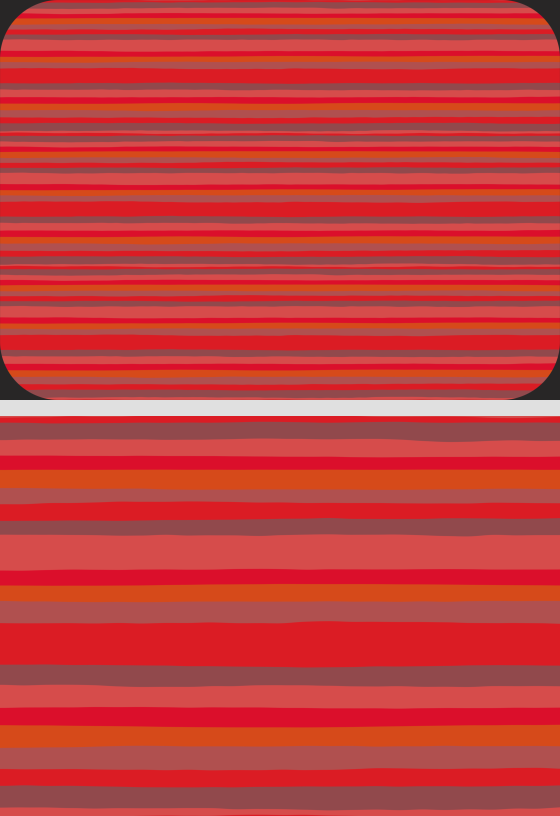
Top, the full canvas; bottom, a detail of the centre.
Give the GLSL for this pattern, as a WebGL 1 fragment shader.

```glsl
precision highp float;

uniform vec2 u_resolution;

const float REPEATS = 3.0;          // stripe groups down the canvas
const float GROUP = 182.7;          // height of one group in stripe units
const float CORNER_RADIUS = 0.147;  // in canvas heights
const float SWAY = 1.7;             // slow drift of the edges, stripe units
const float ROUGHNESS = 0.9;        // fine raggedness of the edges
const float SWAY_FREQ = 4.5;        // per canvas height
const float ROUGH_FREQ = 19.0;

const vec3 RED     = vec3(0.86, 0.11, 0.14);
const vec3 MAUVE   = vec3(0.57, 0.285, 0.30);
const vec3 PINK    = vec3(0.84, 0.30, 0.295);
const vec3 CRIMSON = vec3(0.86, 0.06, 0.17);
const vec3 ORANGE  = vec3(0.84, 0.29, 0.10);
const vec3 ROSE    = vec3(0.69, 0.315, 0.31);
const vec3 BORDER  = vec3(0.155, 0.15, 0.15);

float hash(vec2 p) {
  return fract(sin(dot(p, vec2(41.3, 289.1))) * 4375.85);
}

// One-dimensional value noise in -0.5..0.5, one track per seed
float noise(float x, float seed) {
  float i = floor(x);
  float f = fract(x);
  f = f * f * (3.0 - 2.0 * f);
  return mix(hash(vec2(i, seed)), hash(vec2(i + 1.0, seed)), f) - 0.5;
}

// Hand-cut wobble of one stripe edge
float wobble(float x, float seed, float rough) {
  float fine = noise(x * ROUGH_FREQ, seed + 31.0)
             + 0.5 * noise(x * ROUGH_FREQ * 2.7, seed + 67.0);
  return SWAY * noise(x * SWAY_FREQ + seed * 0.37, seed) + ROUGHNESS * rough * fine;
}

// Fills everything below a wobbly edge; p.y runs downwards in stripe units
void paint(inout vec3 color, vec3 fill, vec2 p, float edge, float seed, float rough, float pixel) {
  float d = p.y - edge - wobble(p.x, seed, rough);
  color = mix(color, fill, smoothstep(-0.7 * pixel, 0.7 * pixel, d));
}

// One run of the six colours, given the top edge of each
void paintRun(inout vec3 color, vec2 p, vec3 upper, vec3 lower, float seed, float pixel) {
  paint(color, RED,     p, upper.x, seed,       0.8, pixel);
  paint(color, MAUVE,   p, upper.y, seed + 1.0, 0.7, pixel);
  paint(color, PINK,    p, upper.z, seed + 2.0, 1.0, pixel);
  paint(color, CRIMSON, p, lower.x, seed + 3.0, 0.5, pixel);
  paint(color, ORANGE,  p, lower.y, seed + 4.0, 0.2, pixel);
  paint(color, ROSE,    p, lower.z, seed + 5.0, 0.5, pixel);
}

vec3 stripes(vec2 p, float pixel) {
  vec3 color = PINK;
  paintRun(color, p, vec3(0.0, 3.6, 11.2), vec3(18.5, 25.3, 33.2), 0.0, pixel);
  paintRun(color, p, vec3(40.0, 47.0, 54.4), vec3(70.0, 77.3, 85.0), 6.0, pixel);
  paintRun(color, p, vec3(94.2, 114.0, 123.5), vec3(132.8, 141.8, 151.4), 12.0, pixel);
  // The last run stops at pink, where the next group's red begins
  paint(color, RED,   p, 160.8, 18.0, 0.8, pixel);
  paint(color, MAUVE, p, 169.0, 19.0, 0.7, pixel);
  paint(color, PINK,  p, 179.3, 20.0, 1.0, pixel);
  paint(color, RED,   p, GROUP, 0.0, 0.8, pixel);
  return color;
}

float roundedBox(vec2 p, vec2 halfSize, float radius) {
  vec2 q = abs(p) - halfSize + radius;
  return length(max(q, 0.0)) + min(max(q.x, q.y), 0.0) - radius;
}

void main() {
  vec2 uv = gl_FragCoord.xy / u_resolution.y;
  vec2 size = vec2(u_resolution.x / u_resolution.y, 1.0);
  float pixel = 1.0 / u_resolution.y;

  // Identical stripe groups, counted from the top
  float y = fract((1.0 - uv.y) * REPEATS) * GROUP;
  vec3 color = stripes(vec2(uv.x, y), pixel * REPEATS * GROUP);

  // Rounded outline on the dark ground
  float outside = roundedBox(uv - 0.5 * size, 0.5 * size, CORNER_RADIUS);
  color = mix(color, BORDER, smoothstep(-0.7 * pixel, 0.7 * pixel, outside));

  gl_FragColor = vec4(color, 1.0);
}
```
